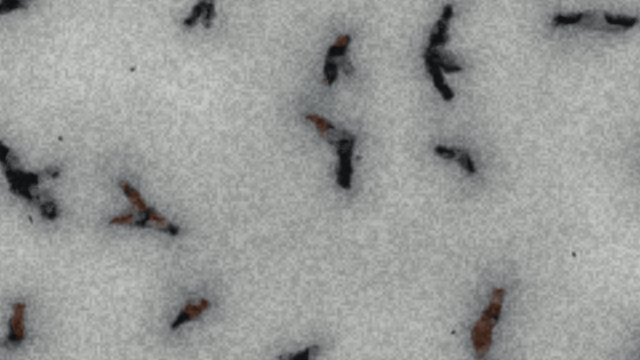
Give the GLSL for this texture, as a Shadertoy shader.

```glsl
// Grainy grey snow with dark, softly shaded scraps of leaf and twig poking through.

float hash(vec2 p) {
    vec3 q = fract(p.xyx * vec3(0.1031, 0.1030, 0.0973));
    q += dot(q, q.yzx + 33.33);
    return fract((q.x + q.y) * q.z);
}

float noise(vec2 p) {
    vec2 i = floor(p), f = fract(p);
    f = f * f * (3.0 - 2.0 * f);
    return mix(mix(hash(i), hash(i + vec2(1, 0)), f.x),
               mix(hash(i + vec2(0, 1)), hash(i + vec2(1, 1)), f.x), f.y);
}

float fbm(vec2 p) {
    float sum = 0.0, weight = 0.5;
    for (int i = 0; i < 4; i++) {
        sum += weight * noise(p);
        p = mat2(1.6, 1.2, -1.2, 1.6) * p + 7.3;
        weight *= 0.5;
    }
    return sum / 0.9375;
}

// Distance to a stroke whose radius changes from ra to rb
float taperedStroke(vec2 p, vec2 a, vec2 b, float ra, float rb) {
    vec2 ab = b - a;
    float h = clamp(dot(p - a, ab) / dot(ab, ab), 0.0, 1.0);
    return length(p - a - ab * h) - mix(ra, rb, h);
}

// A bent scrap, sometimes with a side branch
float scrap(vec2 p, vec2 id) {
    float angle = 6.2832 * hash(id + 11.0);
    float size = mix(0.035, 0.125, hash(id + 23.0));
    float radius = 0.013 + 0.12 * size * (0.5 + hash(id + 37.0));
    vec2 along = vec2(cos(angle), sin(angle));
    vec2 across = vec2(-along.y, along.x);
    vec2 bend = across * size * (hash(id + 41.0) - 0.5) * 0.9;
    float d = taperedStroke(p, -along * size, bend, radius * 0.45, radius);
    d = min(d, taperedStroke(p, bend, along * size, radius, radius * 0.6));
    if (hash(id + 53.0) > 0.45) {
        vec2 tip = bend + (across + along * 0.5) * size * 0.7;
        d = min(d, taperedStroke(p, bend, tip, radius * 1.1, radius * 0.3));
    }
    return d;
}

void mainImage(out vec4 fragColor, in vec2 fragCoord) {
    vec2 uv = fragCoord / iResolution.y;
    vec2 ragged = uv + 0.045 * (vec2(fbm(uv * 14.0), fbm(uv * 14.0 + 31.0)) - 0.5);

    // Nearest scrap and the shaded hollows around all of them
    float cell = 0.42, nearest = 1.0, hollow = 0.0, brownness = 0.0;
    vec2 home = floor(uv / cell + 0.3);
    for (int y = -1; y <= 1; y++) {
        for (int x = -1; x <= 1; x++) {
            vec2 id = home + vec2(x, y);
            vec2 jitter = 0.22 + 0.56 * vec2(hash(id + 3.0), hash(id + 71.0));
            float d = scrap(ragged - (id - 0.3 + jitter) * cell, id);
            hollow += exp(-max(d, 0.0) / 0.05);
            if (d < nearest) {
                nearest = d;
                brownness = step(0.65, hash(id + 89.0));
            }
        }
    }

    // Tiny stray specks
    vec2 speckId = floor(uv / 0.22);
    vec2 speckPos = 0.2 + 0.6 * vec2(hash(speckId + 5.0), hash(speckId + 9.0));
    float speck = length(ragged - (speckId + speckPos) * 0.22) - 0.003;
    float speckMask = step(0.8, hash(speckId + 17.0)) * (1.0 - smoothstep(-0.003, 0.009, speck));

    // Snow: broad drifts, hollows and fine grain
    float grain = 0.11 * (noise(uv * 135.0) - 0.5) + 0.07 * (noise(uv * 70.0 + 19.0) - 0.5);
    float tone = 0.682 + 0.15 * (fbm(uv * 3.5 + 4.0) - 0.5) - 0.25 * min(hollow, 1.2);
    vec3 snow = vec3(tone + grain);
    snow += mix(vec3(-0.008, 0.003, 0.012), vec3(0.0, 0.006, -0.004), smoothstep(0.4, 0.7, tone));

    // Scraps: near black, with grey dusting and a few brown patches
    float mottling = fbm(uv * 30.0 + 50.0);
    vec3 dark = vec3(0.07, 0.073, 0.082) + 0.25 * smoothstep(0.45, 0.8, mottling) + 0.25 * grain;
    float brownPatch = brownness * smoothstep(0.5, 0.65, noise(uv * 18.0 + 8.0));
    dark = mix(dark, vec3(0.30, 0.18, 0.13) + grain, 0.8 * brownPatch);
    float dusting = 0.65 * smoothstep(0.55, 0.8, noise(uv * 24.0 + 63.0));
    float mask = (1.0 - smoothstep(-0.009, 0.013, nearest)) * (1.0 - dusting);

    vec3 color = mix(snow, dark, mask);
    color = mix(color, vec3(0.2, 0.2, 0.21), 0.8 * speckMask);
    fragColor = vec4(clamp(color, 0.0, 1.0), 1.0);
}
```
